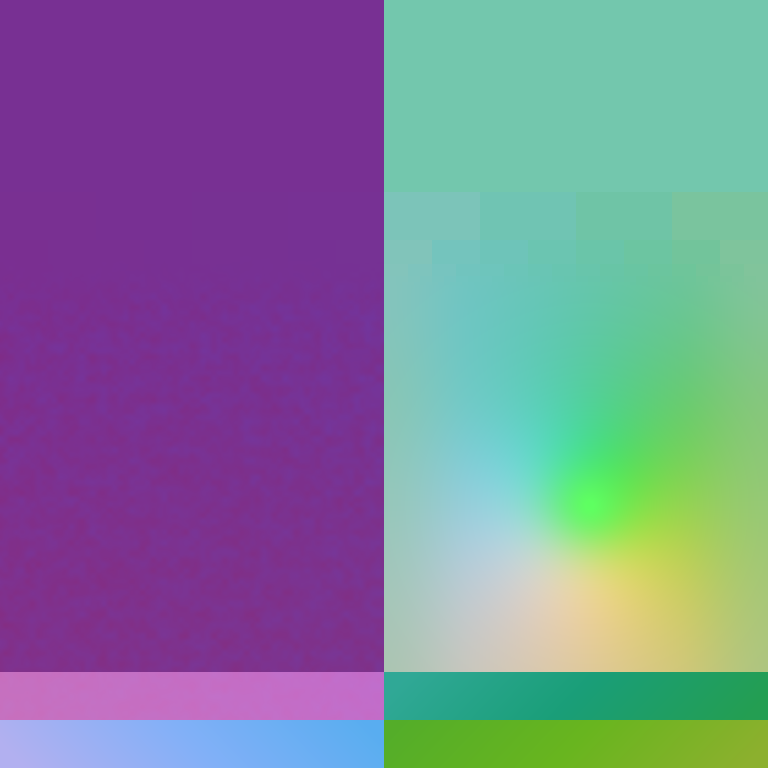
Give the GLSL for this background, as a WebGL 2 fragment shader.

```glsl
#version 300 es
precision highp float;
// Split panel: grainy violet on the left, a directional colour glow on the
// right, and two gradient strips below. Toward the top both halves are
// sampled on ever coarser cells until they become flat colour.
uniform vec2 u_resolution;
out vec4 fragColor;

const vec3 VIOLET = vec3(0.47, 0.19, 0.576);
const vec3 SEAFOAM = vec3(0.452, 0.78, 0.678);

float hash(vec2 p) {
    return fract(sin(dot(p, vec2(127.1, 311.7))) * 43758.5453);
}

float valueNoise(vec2 p) {
    vec2 cell = floor(p);
    vec2 f = fract(p);
    f = f * f * (3.0 - 2.0 * f);
    float low = mix(hash(cell), hash(cell + vec2(1.0, 0.0)), f.x);
    float high = mix(hash(cell + vec2(0.0, 1.0)), hash(cell + 1.0), f.x);
    return mix(low, high, f.y);
}

// Soft step one pixel wide
float edge(float at, float x, float pixel) {
    return clamp((x - at) / pixel + 0.5, 0.0, 1.0);
}

// Gradient through three evenly spaced colours
vec3 ramp(vec3 a, vec3 b, vec3 c, float t) {
    return t < 0.5 ? mix(a, b, t * 2.0) : mix(b, c, t * 2.0 - 1.0);
}

// Snap to cells that halve in size on each row down from top to base
vec2 pyramidCell(vec2 uv, float base, float top) {
    float t = (uv.y - base) / (top - base);
    if (t <= 0.03 || t >= 1.0) return uv;
    float scale = exp2(-floor(-log2(t)));
    float width = 0.125 * scale;
    float x = (floor(uv.x / width) + 0.5) * width;
    return vec2(x, base + 0.75 * scale * (top - base));
}

// Red follows height and blue follows side, around a bright green core
vec3 directionGlow(vec2 uv, vec2 center) {
    vec2 d = uv - center;
    float r = length(d);
    vec2 dir = d / max(r, 0.0001);
    float side = min(uv.x - 0.5, 1.0 - uv.x);
    float strength = 0.36 * exp(-2.2 * r) * (1.0 - exp(-r * r / 0.004));
    strength *= mix(0.65, 1.0, smoothstep(0.0, 0.12, side));
    strength *= 1.0 + 0.25 * max(-dir.y, 0.0);
    float core = 0.22 * exp(-r * r / 0.005);
    float blueBase = 0.60 + 0.07 * smoothstep(0.1, 0.3, d.y);
    return vec3(0.59 - strength * dir.y - core,
                0.765 + 0.25 * exp(-r / 0.09),
                blueBase - strength * dir.x - core);
}

// Violet shifting to red below and to blue at the right
vec3 violetField(vec2 uv, float grain) {
    float low = smoothstep(0.65, 0.12, uv.y);
    vec3 tint = vec3(0.025, 0.005, -0.025) * low;
    tint += vec3(-0.035, 0.02, 0.025) * (uv.x - 0.25) * smoothstep(0.76, 0.7, uv.y);
    return VIOLET + tint + grain * vec3(-0.035, 0.03, 0.075);
}

void main() {
    vec2 uv = gl_FragCoord.xy / u_resolution;
    vec2 pixel = 1.0 / u_resolution;
    vec2 cell = pyramidCell(uv, 0.625, 0.75);

    // Two octaves of soft grain, fading out upward
    float grain = valueNoise(uv * 75.0) * 0.6 + valueNoise(uv * 140.0 + 31.0) * 0.4 - 0.5;
    float grainFade = smoothstep(0.67, 0.58, uv.y);

    // Main halves, flat above the cells
    float flatTop = edge(0.75, uv.y, pixel.y);
    vec3 left = mix(violetField(cell, grain * grainFade), VIOLET, flatTop);
    vec3 right = mix(directionGlow(cell, vec2(0.768, 0.342)), SEAFOAM, flatTop);

    // Position along each half, with a slight slant inside the strips
    float slant = (fract(uv.y * 16.0) - 0.5) * 0.12;
    float tLeft = clamp(uv.x * 2.0 + slant, 0.0, 1.0);
    float tRight = clamp(uv.x * 2.0 - 1.0 - slant, 0.0, 1.0);

    // Middle strip
    vec3 pink = mix(vec3(0.775, 0.44, 0.75), vec3(0.76, 0.425, 0.79), tLeft);
    pink += grain * vec3(-0.02, 0.02, 0.03);
    vec3 teal = ramp(vec3(0.19, 0.66, 0.59), vec3(0.10, 0.62, 0.47),
                     vec3(0.14, 0.62, 0.32), tRight);

    // Bottom strip
    vec3 sky = ramp(vec3(0.70, 0.69, 0.94), vec3(0.51, 0.69, 0.97),
                    vec3(0.35, 0.68, 0.94), tLeft);
    vec3 leaf = ramp(vec3(0.33, 0.68, 0.16), vec3(0.41, 0.71, 0.12),
                     vec3(0.55, 0.69, 0.18), tRight);

    // Stack the bands, then join the two halves
    float aboveBottom = edge(0.0625, uv.y, pixel.y);
    float aboveStrips = edge(0.125, uv.y, pixel.y);
    left = mix(mix(sky, pink, aboveBottom), left, aboveStrips);
    right = mix(mix(leaf, teal, aboveBottom), right, aboveStrips);
    vec3 color = mix(left, right, edge(0.5, uv.x, pixel.x));
    fragColor = vec4(clamp(color, 0.0, 1.0), 1.0);
}
```
